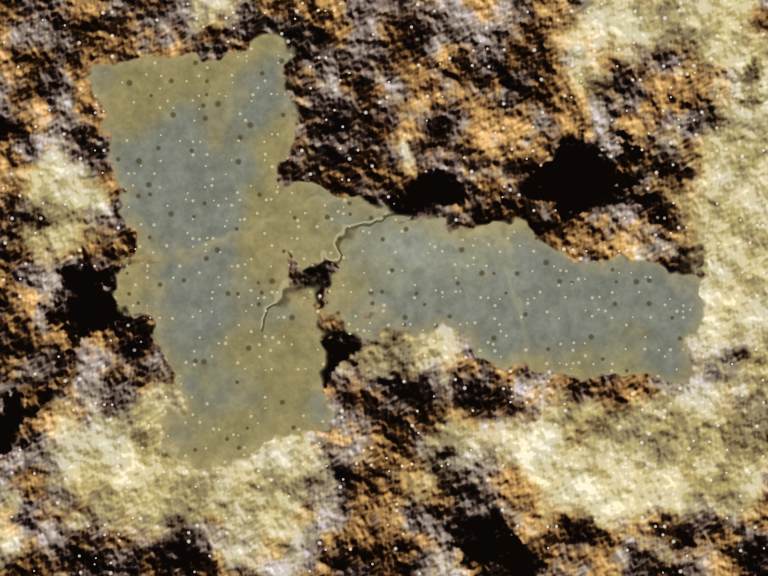
This texture is drawn by a Shadertoy shader. Its source:

```glsl
// A smooth grey-green crystal embedded in coarse, sunlit rock.
// Rotated boxes with warped edges outline the crystal; soft blobs lay out pale
// mineral and dark hollows, and slope-lit fractal noise gives the rough grain.

float hash(vec2 p) {
    vec3 q = fract(p.xyx * vec3(0.1031, 0.1030, 0.0973));
    q += dot(q, q.yzx + 33.33);
    return fract((q.x + q.y) * q.z);
}

float noise(vec2 p) {
    vec2 i = floor(p), f = fract(p);
    f = f * f * (3.0 - 2.0 * f);
    return mix(mix(hash(i), hash(i + vec2(1, 0)), f.x),
               mix(hash(i + vec2(0, 1)), hash(i + vec2(1, 1)), f.x), f.y);
}

float fbm(vec2 p, int octaves, float gain) {
    float sum = 0.0, amp = 1.0, total = 0.0;
    for (int i = 0; i < octaves; i++) {
        sum += amp * noise(p);
        total += amp;
        amp *= gain;
        p = mat2(1.6, 1.2, -1.2, 1.6) * p + 17.3;
    }
    return sum / total;
}

float box(vec2 p, vec2 centre, vec2 halfSize, float angle) {
    float c = cos(angle), s = sin(angle);
    p -= centre;
    vec2 d = abs(vec2(c * p.x + s * p.y, c * p.y - s * p.x)) - halfSize;
    return length(max(d, 0.0)) + min(max(d.x, d.y), 0.0);
}

float blob(vec2 p, vec2 centre, vec2 radius) {
    vec2 d = (p - centre) / radius;
    return exp(-dot(d, d));
}

float segment(vec2 p, vec2 a, vec2 b) {
    vec2 d = b - a;
    return length(p - a - d * clamp(dot(p - a, d) / dot(d, d), 0.0, 1.0));
}

// One jittered soft dot in some of the grid cells
float specks(vec2 p, float scale, float density) {
    vec2 cell = floor(p * scale);
    vec2 spot = 0.3 + 0.4 * vec2(hash(cell + 3.1), hash(cell + 8.7));
    float radius = 0.12 + 0.18 * hash(cell + 5.5);
    float dotMask = 1.0 - smoothstep(radius * 0.4, radius + 0.1, length(fract(p * scale) - spot));
    return dotMask * step(1.0 - density, hash(cell + 21.0));
}

float crystalShape(vec2 p) {
    float d = box(p, vec2(0.347, 0.748), vec2(0.165, 0.175), 0.13);
    d = min(d, box(p, vec2(0.403, 0.41), vec2(0.135, 0.19), 0.3));
    d = min(d, box(p, vec2(0.555, 0.61), vec2(0.11, 0.08), -0.45));
    return min(d, box(p, vec2(0.894, 0.48), vec2(0.345, 0.1), -0.2));
}

float paleMineral(vec2 p) {
    float m = blob(p, vec2(1.16, 0.95), vec2(0.17, 0.12));
    m += blob(p, vec2(1.31, 0.62), vec2(0.11, 0.28));
    m += blob(p, vec2(1.03, 0.18), vec2(0.23, 0.11));
    m += blob(p, vec2(1.28, 0.22), vec2(0.11, 0.15));
    m += blob(p, vec2(0.09, 0.63), vec2(0.08, 0.14));
    m += blob(p, vec2(0.19, 0.20), vec2(0.18, 0.16));
    m += blob(p, vec2(0.42, 0.17), vec2(0.16, 0.09));
    m += blob(p, vec2(0.38, 0.99), vec2(0.05, 0.04));
    m += blob(p, vec2(0.68, 0.39), vec2(0.16, 0.04));
    return m + blob(p, vec2(0.68, 0.73), vec2(0.04, 0.05));
}

float hollows(vec2 p) {
    float m = blob(p, vec2(0.15, 0.47), vec2(0.09, 0.07));
    m += blob(p, vec2(0.01, 0.28), vec2(0.05, 0.06));
    m += blob(p, vec2(0.75, 0.68), vec2(0.07, 0.035));
    m += blob(p, vec2(1.20, 0.54), vec2(0.06, 0.05));
    m += blob(p, vec2(1.29, 0.84), vec2(0.09, 0.05));
    m += blob(p, vec2(0.83, 0.04), vec2(0.08, 0.06));
    m += blob(p, vec2(1.03, 0.71), vec2(0.09, 0.06));
    return m + blob(p, vec2(0.55, 0.36), vec2(0.03, 0.06));
}

vec3 mineralRamp(float t) {
    vec3 c = mix(vec3(0.04, 0.03, 0.02), vec3(0.13, 0.09, 0.06), smoothstep(0.0, 0.2, t));
    c = mix(c, vec3(0.39, 0.33, 0.25), smoothstep(0.17, 0.38, t));
    c = mix(c, vec3(0.56, 0.52, 0.42), smoothstep(0.36, 0.53, t));
    c = mix(c, vec3(0.70, 0.66, 0.50), smoothstep(0.52, 0.7, t));
    c = mix(c, vec3(0.83, 0.81, 0.73), smoothstep(0.68, 0.88, t));
    return mix(c, vec3(0.98, 0.97, 0.93), smoothstep(0.9, 1.15, t));
}

vec3 rockColor(vec2 p, vec2 warped) {
    float height = fbm(p * 13.0, 5, 0.65);
    float slope = height - fbm((p + vec2(0.003, 0.006)) * 13.0, 5, 0.65);
    float patches = fbm(p * 8.0 + 40.0, 4, 0.55);
    float pale = smoothstep(0.25, 0.8, paleMineral(warped) + (patches - 0.5) * 1.6);
    float hollow = smoothstep(0.3, 0.75, hollows(warped) + (height - 0.5) * -1.2);
    float tone = mix(0.37, 0.76, pale) + slope * mix(2.8, 1.5, pale) + (height - 0.5) * 1.3;
    vec3 color = mineralRamp(tone - 0.5 * hollow);
    // Rust, violet and ochre stains
    float stain = fbm(p * 19.0 + 90.0, 3, 0.6);
    vec3 tint = mix(vec3(0.98, 0.95, 1.1), vec3(1.15, 0.95, 0.72), smoothstep(0.35, 0.62, stain));
    color *= mix(tint, mix(vec3(1.0), vec3(1.06, 1.0, 0.8), stain), pale);
    return mix(color, vec3(0.93, 0.92, 0.88), 0.8 * specks(p, 75.0, 0.09) * (1.0 - hollow));
}

vec3 crystalColor(vec2 p, vec2 warped, float depth) {
    float cloud = fbm(p * 6.0 + 11.0, 4, 0.5);
    vec3 color = mix(vec3(0.49, 0.50, 0.45), vec3(0.57, 0.53, 0.36), smoothstep(0.38, 0.64, cloud));
    color = mix(color, vec3(0.62, 0.63, 0.57), 0.7 * blob(warped, vec2(0.73, 0.56), vec2(0.13, 0.07)));
    color = mix(color, vec3(0.66, 0.60, 0.43), 0.5 * smoothstep(0.035, 0.0, depth));
    color *= 0.86 + 0.3 * fbm(p * 55.0, 3, 0.8);
    // Pale veins and a shadowed fracture
    float vein = min(segment(warped, vec2(0.36, 0.59), vec2(0.61, 0.66)),
                     segment(warped, vec2(0.84, 0.58), vec2(0.88, 0.41)));
    float crack = segment(warped, vec2(0.45, 0.45), vec2(0.66, 0.65));
    float shadow = segment(warped + vec2(-0.004, 0.005), vec2(0.45, 0.45), vec2(0.66, 0.65));
    color = mix(color, vec3(0.74, 0.69, 0.52), 0.6 * smoothstep(0.012, 0.001, vein) * noise(p * 24.0));
    color = mix(color, vec3(0.28, 0.24, 0.15), 0.65 * smoothstep(0.006, 0.001, shadow));
    color = mix(color, vec3(0.73, 0.69, 0.54), 0.7 * smoothstep(0.005, 0.001, crack));
    // Dark pits and bright glints
    color = mix(color, vec3(0.28, 0.23, 0.13), 0.65 * specks(p + 3.0, 52.0, 0.09));
    return mix(color, vec3(0.84, 0.81, 0.67), 0.7 * specks(p, 88.0, 0.12));
}

void mainImage(out vec4 fragColor, in vec2 fragCoord) {
    vec2 p = fragCoord / iResolution.y;
    vec2 warp = vec2(fbm(p * 10.0, 4, 0.6), fbm(p * 10.0 + 57.0, 4, 0.6)) - 0.5;
    vec2 warped = p + 0.13 * warp;
    float d = crystalShape(warped);
    vec3 color = mix(crystalColor(p, warped, -d), rockColor(p, warped), smoothstep(-0.006, 0.006, d));
    fragColor = vec4(clamp(color, 0.0, 1.0), 1.0);
}
```
